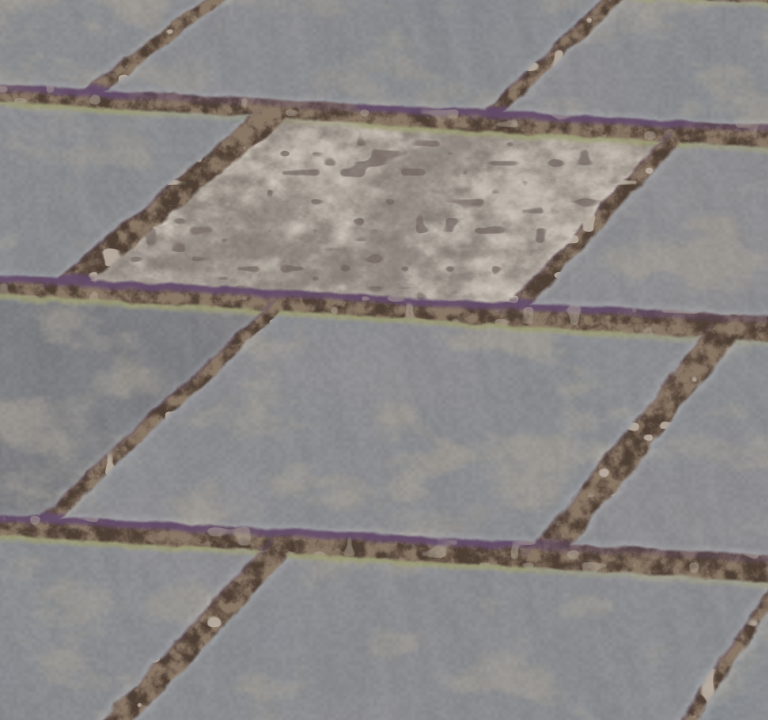
This texture is drawn by a WebGL 2 fragment shader. Its source:

```glsl
#version 300 es
precision highp float;
// Slanting courses of grey slate slabs with gritty brown joints and one worn, pale slab.
uniform vec2 u_resolution;
out vec4 fragColor;

float hash(vec2 p) {
  return fract(sin(dot(p, vec2(127.1, 311.7))) * 43758.5453);
}

float noise(vec2 p) {
  vec2 i = floor(p), f = fract(p);
  f = f * f * (3.0 - 2.0 * f);
  return mix(mix(hash(i), hash(i + vec2(1, 0)), f.x),
             mix(hash(i + vec2(0, 1)), hash(i + vec2(1, 1)), f.x), f.y);
}

float fbm(vec2 p) {
  float sum = 0.0, amp = 0.5;
  for (int i = 0; i < 5; i++) {
    sum += amp * noise(p);
    p = mat2(1.6, 1.2, -1.2, 1.6) * p + 7.3;
    amp *= 0.5;
  }
  return sum;
}

// Depth of the n-th course joint, growing towards the viewer
float courseDepth(float n) {
  return 0.129 + n * (0.2333 + 0.0333 * n);
}

void main() {
  vec2 p = gl_FragCoord.xy / u_resolution.y;
  float ragged = fbm(p * 38.0) - 0.48;

  // Perspective: courses tilt gently, cross joints run to a far vanishing point
  float depth = 1.0 - p.y - 0.057 * p.x;
  float course = sqrt(max(12.25 + 30.0 * (depth - 0.129), 0.0)) - 3.5;
  float row = floor(course);
  float span = 0.24 * (depth + 2.1875);
  float along = (p.x - 2.986) / span + 4.673 - 0.487 * row;
  vec2 slab = vec2(floor(along), row);

  // Signed distances to the joints
  float nearRow = floor(course + 0.5);
  float bed = depth - courseDepth(nearRow) + 0.008 * ragged;
  float bedHalf = 0.0115 + 0.004 * p.x + 0.0015 * nearRow;
  float nearCol = floor(along + 0.5);
  float cross = (along - nearCol) * span + 0.016 * ragged;
  float wide = 1.0 - mod(row + nearCol, 2.0);
  float crossHalf = 0.014 + 0.010 * wide * step(-0.5, row) - 0.003 * step(1.5, row);
  float bedGap = abs(bed) - bedHalf;
  float crossGap = (abs(cross) - crossHalf) * 0.7;
  float gap = min(bedGap, crossGap);

  // Slate: tone per slab, cloudy stains, diagonal scuffs and fine grain
  float tone = hash(slab + 3.7);
  float clouds = fbm(p * vec2(5.0, 8.0) + slab * 4.1);
  float stains = fbm(p * vec2(11.0, 19.0) + slab * 9.0);
  vec3 color = mix(vec3(0.51, 0.53, 0.55), vec3(0.57, 0.56, 0.57), clouds * 0.8 + tone * 0.3);
  float darkSlab = step(length(slab - vec2(-1, 1)), 0.5);
  color -= 0.055 * darkSlab;
  float upperLeft = step(length(slab - vec2(-1, -1)), 0.5);
  color = mix(color, vec3(0.64, 0.62, 0.58),
              smoothstep(0.5, 0.72, stains + 0.1 * upperLeft) * (0.4 + 0.35 * tone));
  float scuff = noise(vec2((p.x + p.y * 0.3) * 60.0, (p.y - p.x * 0.5) * 12.0));
  color += 0.025 * (scuff - 0.5);

  // The worn slab: chalky patches and dark pits
  float worn = step(length(slab), 0.5);
  float chalk = fbm(vec2(p.x - 0.6 * p.y, p.y) * vec2(10.0, 7.0) + 2.6);
  float crumbs = fbm(p * vec2(42.0, 60.0));
  vec3 stone = mix(vec3(0.57, 0.54, 0.51), vec3(0.73, 0.70, 0.66),
                   smoothstep(0.36, 0.68, chalk * 0.7 + crumbs * 0.3));
  stone += 0.16 * (crumbs - 0.48);
  stone = mix(stone, vec3(0.44, 0.39, 0.37), 0.7 * smoothstep(0.76, 0.9, noise(p * vec2(48.0, 75.0))));
  color = mix(color, stone, worn);

  // Pale edges, with a yellow-green tint below each course joint
  float patchy = smoothstep(0.25, 0.6, noise(p * vec2(9.0, 4.0) + 5.0));
  color += 0.05 * (1.0 - smoothstep(0.0, 0.012, gap));
  float fringe = step(0.0, bed) * (1.0 - smoothstep(0.002, 0.012, bedGap));
  color = mix(color, vec3(0.60, 0.60, 0.45), fringe * (0.4 + 0.5 * patchy));
  color += 0.035 * (noise(p * 190.0) - 0.5);

  // Joint filling: brown grit, purple upper edge and loose pale chips
  float grit = fbm(p * 70.0);
  vec3 joint = mix(vec3(0.31, 0.25, 0.21), vec3(0.54, 0.47, 0.40), smoothstep(0.25, 0.7, grit));
  float purple = 1.0 - smoothstep(0.003, 0.013, abs(bed + bedHalf - 0.002));
  purple = max(purple, 0.4 * (1.0 - smoothstep(0.002, 0.008, abs(cross + crossHalf))));
  joint = mix(joint, vec3(0.39, 0.30, 0.43), purple * (0.35 + 0.55 * patchy));
  float chips = smoothstep(0.77, 0.87, noise(p * vec2(48.0, 62.0) + 1.7));
  chips *= mix(0.45, 0.9, smoothstep(0.0, 0.01, bedGap));
  joint = mix(joint, vec3(0.73, 0.69, 0.64), chips);

  color = mix(joint, color, smoothstep(-0.003, 0.003, gap));
  fragColor = vec4(color, 1.0);
}
```
